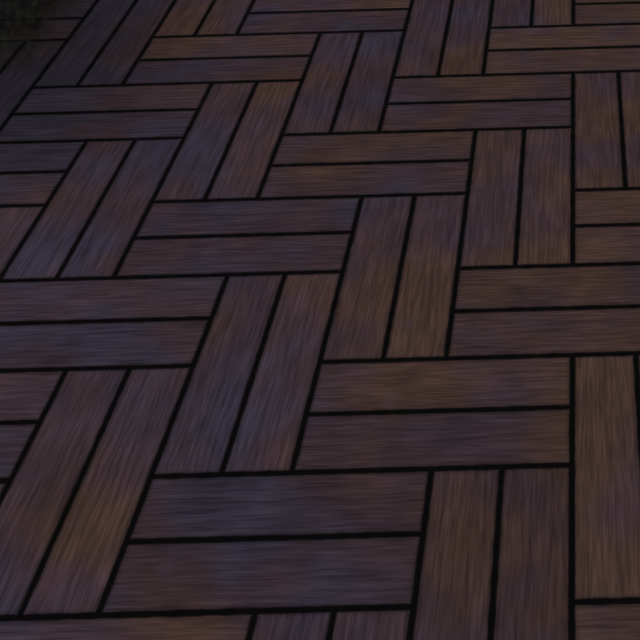
A Shadertoy shader for this texture:

```glsl
// Dusky wooden decking in a herringbone of 2:1 blocks, two planks per block,
// seen in perspective. Each canvas point is projected back onto the floor,
// located in its plank, then shaded with grain, tint, smudges and dark grooves.

const vec3 GROOVE = vec3(0.040, 0.034, 0.038);
const vec3 BROWN  = vec3(0.240, 0.180, 0.163);
const vec3 PLUM   = vec3(0.216, 0.168, 0.188);
const vec3 BLUE   = vec3(0.198, 0.178, 0.224);
const vec3 MOSS   = vec3(0.070, 0.074, 0.062);
const float HALF_GAP = 0.021;

// Floor (across, away, 1) to homogeneous canvas position.
const mat3 FLOOR_TO_CANVAS = mat3(0.2194, 0.0061, 0.0,
                                  0.0999, 0.2212, 0.1112,
                                  0.2357, 0.2552, 1.0);

float hash(vec2 p) {
    vec3 a = fract(p.xyx * vec3(0.1031, 0.1030, 0.0973));
    a += dot(a, a.yzx + 33.33);
    return fract((a.x + a.y) * a.z);
}

float corner(vec2 cell, vec2 offset) {
    float angle = 6.2832 * hash(cell);
    return dot(vec2(cos(angle), sin(angle)), offset);
}

// Gradient noise, roughly -0.7 to 0.7.
float noise(vec2 p) {
    vec2 i = floor(p), f = p - i;
    vec2 s = f * f * f * (f * (f * 6.0 - 15.0) + 10.0);
    vec2 x = vec2(1.0, 0.0);
    return mix(mix(corner(i, f), corner(i + x, f - x), s.x),
               mix(corner(i + x.yx, f - x.yx), corner(i + 1.0, f - 1.0), s.x), s.y);
}

float fbm(vec2 p) {
    float sum = 0.0, gain = 1.0;
    for (int i = 0; i < 4; i++) {
        sum += gain * noise(p);
        p = p * 2.03 + 17.1;
        gain *= 0.5;
    }
    return sum;
}

// Block-local position (along 0..2, across 0..1); also returns the block origin.
vec2 herringbone(vec2 p, out vec2 origin, out float upright) {
    vec2 cell = floor(p);
    float k = mod(cell.x - cell.y, 4.0);
    upright = (k < 0.5 || k > 2.5) ? 1.0 : 0.0;
    origin = cell;
    if (k > 2.5) origin.y -= 1.0;
    else if (k > 1.5) origin.x -= 1.0;
    vec2 q = p - origin;
    return upright > 0.5 ? q.yx : q;
}

// Streaks that run along a plank; fine ones fade where they get too small.
float woodGrain(vec2 q, float seed, float pixel) {
    q.y += 0.012 * noise(q * vec2(2.5, 4.0) + seed * 31.0);
    vec2 shift = vec2(seed * 57.0, seed * 91.0);
    float broad = noise(q * vec2(1.3, 13.0) + shift);
    float streak = noise(q * vec2(2.2, 34.0) + shift.yx);
    float fine = noise(q * vec2(5.0, 64.0) + shift + 9.0);
    return 0.10 * broad + 0.22 * streak
         + 0.20 * fine * (1.0 - smoothstep(0.008, 0.024, pixel));
}

// Faint round stains scattered over some floor cells.
float smudges(vec2 p) {
    vec2 cell = floor(p);
    vec2 center = 0.25 + 0.5 * vec2(hash(cell + 3.7), hash(cell + 8.2));
    float radius = mix(0.05, 0.11, hash(cell + 5.1));
    float d = length(p - cell - center) + 0.04 * noise(p * 14.0);
    return step(0.62, hash(cell + 1.3)) * (1.0 - smoothstep(0.4 * radius, radius, d));
}

void mainImage(out vec4 fragColor, in vec2 fragCoord) {
    vec2 uv = fragCoord / iResolution.xy;
    vec3 ray = inverse(FLOOR_TO_CANVAS) * vec3(uv, 1.0);
    vec2 ground = ray.xy / ray.z;
    vec2 pixel = fwidth(ground);

    // Find the plank and the distances to its sides and ends.
    vec2 origin;
    float upright;
    vec2 q = herringbone(ground, origin, upright);
    float lane = floor(q.y * 2.0);
    float side = q.y - 0.5 * lane;
    vec2 edge = vec2(min(q.x, 2.0 - q.x), min(side, 0.5 - side));
    edge += 0.006 * noise(ground * 9.0);
    vec2 blur = 0.8 * (upright > 0.5 ? pixel.yx : pixel) + 0.004;
    float seed = hash(origin + vec2(0.37 * lane, 0.19 * upright) + 40.0);

    // Wood tint: drifting bluish sheen, browner to the right and far away.
    float sheen = fbm(ground * 0.9 + 4.0);
    float warm = 0.5 + 0.5 * (uv.x - 0.5) + 0.35 * (seed - 0.5) - 0.8 * sheen;
    vec3 color = mix(BLUE, PLUM, smoothstep(0.0, 0.5, warm));
    color = mix(color, BROWN, smoothstep(0.45, 0.95, warm));
    color *= 1.0 + woodGrain(q, seed, max(pixel.x, pixel.y));
    color *= 0.95 + 0.12 * seed + 0.10 * fbm(ground * 3.0);
    color = mix(color, vec3(0.25, 0.22, 0.26), 0.28 * smudges(ground));

    // Worn shading at plank rims, then the open grooves.
    color *= mix(0.78, 1.0, smoothstep(0.015, 0.055, min(edge.x, edge.y)));
    vec2 solid = smoothstep(HALF_GAP - blur, HALF_GAP + blur, edge);
    color = mix(GROOVE, color, solid.x * solid.y);

    // Dim far left, with a damp mossy patch in the corner.
    float reach = length((uv - vec2(0.0, 1.0)) * vec2(1.0, 1.1));
    color *= mix(0.62, 1.0, smoothstep(0.05, 0.42, reach));
    float damp = 1.0 - smoothstep(0.05, 0.14, reach + 0.04 * fbm(uv * 18.0));
    color = mix(color, MOSS * (1.0 + 0.9 * fbm(uv * 60.0)), 0.8 * damp);

    fragColor = vec4(clamp(color, 0.0, 1.0), 1.0);
}
```
